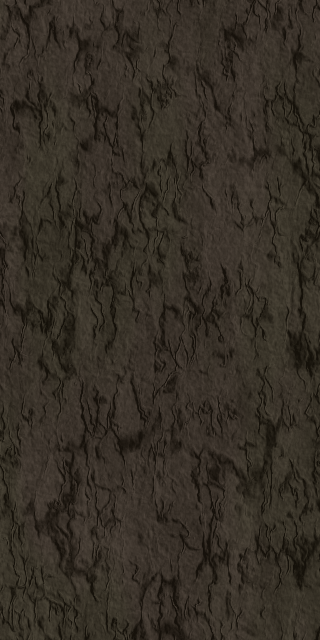
Write a Shadertoy shader that draws this texture.

```glsl
float hash(vec2 p) {
    return fract(sin(dot(p, vec2(127.1, 311.7))) * 43758.5453);
}

float noise(vec2 p) {
    vec2 i = floor(p), f = fract(p);
    f = f * f * (3.0 - 2.0 * f);
    return mix(mix(hash(i), hash(i + vec2(1, 0)), f.x),
               mix(hash(i + vec2(0, 1)), hash(i + vec2(1, 1)), f.x), f.y);
}

float fbm(vec2 p) {
    float sum = 0.0, amp = 0.5;
    for (int i = 0; i < 4; i++) {
        sum += amp * noise(p);
        p = mat2(1.6, 1.1, -1.1, 1.6) * p + 7.3;
        amp *= 0.5;
    }
    return sum / 0.94;
}

// Gap between the two nearest cell points: zero on the border of a plate
float plateEdge(vec2 p) {
    vec2 cell = floor(p);
    float near = 9.0, second = 9.0;
    for (int y = -1; y <= 1; y++)
    for (int x = -1; x <= 1; x++) {
        vec2 c = cell + vec2(x, y);
        float d = length(c + vec2(hash(c), hash(c + 41.7)) - p);
        second = min(second, max(near, d));
        near = min(near, d);
    }
    return second - near;
}

// Bark relief: x is the height, y the depth of the cracks
vec2 bark(vec2 p) {
    vec2 w = p + 0.08 * (vec2(fbm(p * vec2(16, 9)), fbm(p * vec2(13, 10) + 31.0)) - 0.5);
    w += 0.03 * (vec2(fbm(p * vec2(50, 36)), fbm(p * vec2(46, 40) + 63.0)) - 0.5);

    // Broken, jagged cracks around large and small plates
    float open = smoothstep(0.42, 0.68, fbm(p * vec2(15, 8) + 12.0));
    float rough = 0.6 + 0.8 * noise(p * vec2(60, 45));
    float wide = 1.0 - smoothstep(0.0, (0.08 + 0.22 * open) * rough, plateEdge(w * vec2(16, 4.8)));
    float fine = 1.0 - smoothstep(0.0, 0.24 * rough, plateEdge(w * vec2(29, 10) + 5.0));
    float crack = max(wide * (0.1 + 0.9 * open),
                      fine * 0.85 * smoothstep(0.46, 0.62, fbm(p * vec2(22, 10) + 80.0)));

    // Upright ridges, slanted wrinkles and grain
    float ridge = fbm(w * vec2(26, 4) + 9.0);
    float wrinkle = fbm(vec2(w.x * 46.0 + w.y * 12.0, w.y * 58.0 - w.x * 26.0));
    float grain = fbm(p * vec2(105, 80));
    return vec2(0.85 * ridge + 0.55 * wrinkle + 0.32 * grain - 0.55 * crack, crack);
}

void mainImage(out vec4 fragColor, in vec2 fragCoord) {
    vec2 p = fragCoord / iResolution.x;
    vec2 e = vec2(0.004, 0.0);
    vec2 b = bark(p);

    // Light from the upper left
    float slope = (b.x - bark(p - e.xy).x) * 1.0 - (b.x - bark(p + e.yx).x) * 0.75;
    float light = clamp(slope * 1.5, -0.5, 0.3);

    // Shade cast to the lower right of raised plates
    float shade = max(b.y, 0.7 * bark(p + vec2(-0.006, 0.005)).y);

    float patches = fbm(p * vec2(8, 3) + 20.0) - 0.5;
    float tone = 0.77 + light + 0.45 * (b.x - 0.8) + 0.4 * patches - 0.52 * shade;
    tone += 0.26 * (noise(p * vec2(150, 130)) - 0.5);
    tone = clamp(tone, -0.2, 1.2);

    vec3 crevice = vec3(0.115, 0.095, 0.068);
    vec3 plate = vec3(0.263, 0.233, 0.198);
    vec3 color = mix(crevice, plate, tone);

    // Faint moss against reddish bark
    float moss = smoothstep(0.4, 0.7, fbm(p * vec2(6, 2) + 55.0));
    color *= mix(vec3(1.01, 0.99, 1.0), vec3(0.97, 1.0, 0.94), moss);
    fragColor = vec4(color, 1.0);
}
```
